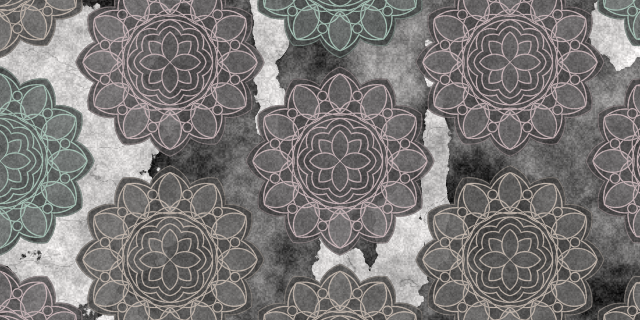
Give the GLSL for this pattern, as a Shadertoy shader.

```glsl
// Staggered lace mandalas in pink, mint and sand over peeling grey plaster.
// Each medallion is folded into 12 or 8 sectors and inked with distance fields;
// the wall is value noise with flaking plaster patches.

const float PI = 3.14159265;
const vec2  PERIOD = vec2(1.0625, 0.617);   // spacing within one sublattice
const vec2  ORIGIN = vec2(0.0, 0.497);
const float RADIUS = 0.296;                 // medallion size, canvas heights
const float LINE = 0.0068;                  // half line width, medallion radii
const float BODY = 0.315, LEAF = 0.405, BAND = 0.29;
const float WALL_GRAIN = 0.24, BODY_GRAIN = 0.13;
const vec3  PINK = vec3(0.80, 0.72, 0.73);
const vec3  MINT = vec3(0.67, 0.78, 0.73);
const vec3  SAND = vec3(0.77, 0.72, 0.68);

// Plaster remnants: centre, half extents
const vec4 PATCHES[6] = vec4[6](
    vec4(0.19, 0.62, 0.32, 0.75), vec4(0.83, 0.88, 0.06, 0.34),
    vec4(1.06, 0.14, 0.09, 0.24), vec4(1.36, 0.48, 0.05, 0.28),
    vec4(1.24, 0.20, 0.08, 0.24), vec4(1.92, 0.92, 0.10, 0.12));

float hash(vec2 p) {
    vec3 q = fract(p.xyx * 0.1031);
    q += dot(q, q.yzx + 33.33);
    return fract((q.x + q.y) * q.z);
}

float noise(vec2 p) {
    vec2 i = floor(p), f = fract(p);
    f = f * f * (3.0 - 2.0 * f);
    return mix(mix(hash(i), hash(i + vec2(1, 0)), f.x),
               mix(hash(i + vec2(0, 1)), hash(i + vec2(1, 1)), f.x), f.y);
}

float fbm(vec2 p) {
    float sum = 0.0, amp = 0.5;
    for (int i = 0; i < 5; i++) {
        sum += amp * noise(p);
        p = mat2(1.6, 1.2, -1.2, 1.6) * p + 17.3;
        amp *= 0.5;
    }
    return sum / 0.97;
}

// Fold into one mirrored sector whose axis lies along +x
vec2 fold(vec2 p, float count, float turn) {
    float sector = 2.0 * PI / count;
    float a = mod(atan(p.y, p.x) - turn + 0.5 * sector, sector) - 0.5 * sector;
    return length(p) * vec2(cos(a), abs(sin(a)));
}

// Pointed petal on the x axis from base to tip
float petal(vec2 p, float base, float tip, float halfWidth) {
    float h = 0.5 * (tip - base);
    float r = (h * h + halfWidth * halfWidth) / (2.0 * halfWidth);
    return length(vec2(p.x - base - h, abs(p.y) + r - halfWidth)) - r;
}

float fill(float d, float aa) { return 1.0 - smoothstep(-aa, aa, d); }

float wall(vec2 p, float grain) {
    float edge = fbm(p * 9.0 + 31.0) - 0.5;
    float mottle = fbm(p * 32.0 + 12.0) - 0.5;
    float tone = mix(0.17, 0.47, smoothstep(0.25, 0.75, fbm(p * vec2(5.0, 3.5) + 4.0)));
    float faded = smoothstep(1.0, 1.2, p.x + 0.5 * edge) * smoothstep(0.55, 0.75, p.y + 0.6 * edge);
    tone += 0.16 * faded + 0.30 * mottle;
    float cover = -1.0;
    for (int i = 0; i < 6; i++)
        cover = max(cover, 1.0 - length((p - PATCHES[i].xy) / PATCHES[i].zw));
    cover += 1.3 * edge + 0.5 * mottle;
    float plaster = 0.64 + 0.36 * fbm(p * 7.0 + 60.0) + 0.25 * mottle;
    float crack = abs(fbm(p * vec2(4.0, 8.0) + 80.0) - 0.5);
    plaster -= 0.13 * (1.0 - smoothstep(0.0, 0.012, crack));
    tone -= 0.05 * smoothstep(-0.12, 0.0, cover);       // shade below the flake rim
    tone = mix(tone, plaster, smoothstep(0.0, 0.07, cover));
    return tone + WALL_GRAIN * (grain - 0.5);
}

void mainImage(out vec4 fragColor, in vec2 fragCoord) {
    vec2 p = fragCoord / iResolution.y;
    float aa = 0.65 / (iResolution.y * RADIUS);
    float grain = 0.65 * noise(p * 230.0) + 0.35 * noise(p * 110.0 + 9.0);
    float ground = wall(p, grain);
    vec3 col = ground * vec3(1.0, 0.99, 0.985);

    // Nearest medallion of the two interleaved lattices
    vec2 q = (p - ORIGIN) / PERIOD;
    vec2 even = floor(q + 0.5), odd = floor(q) + 0.5;
    vec2 toEven = (q - even) * PERIOD, toOdd = (q - odd) * PERIOD;
    bool useEven = dot(toEven, toEven) < dot(toOdd, toOdd);
    vec2 cell = useEven ? even : odd;
    vec2 m = (useEven ? toEven : toOdd) / RADIUS;
    float kind = mod(floor(cell.y) + (cell.x < 0.25 ? 1.0 : 0.0), 3.0);
    vec3 ink = kind < 0.5 ? PINK : kind < 1.5 ? MINT : SAND;

    float r = length(m);
    vec2 s = fold(m, 12.0, 0.0), gap = fold(m, 12.0, PI / 12.0);
    vec2 axis = fold(m, 4.0, 0.0), diag = fold(m, 4.0, PI / 4.0), eight = fold(m, 8.0, 0.0);

    // Outer lace
    float rim = min(petal(s, 0.30, 1.0, 0.25), r - 0.7);
    float lace = min(petal(s, 0.28, 0.92, 0.235), r - 0.65);
    float leaf = petal(s, 0.50, 0.92, 0.12);
    float bead = length(gap - vec2(0.71, 0.0)) - 0.05;
    float arch = max(petal(gap, 0.30, 0.66, 0.14), 0.5 - r);
    float lines = min(min(abs(lace), abs(leaf)), min(abs(bead), abs(arch)));

    // Ring and interlaced rosette
    float wave = 0.035 * cos(6.0 * atan(m.y, m.x));
    lines = min(lines, min(abs(r - 0.45), min(abs(r - 0.52 - wave), abs(r - 0.52 + wave))));

    // Central flower with two pointed contours
    float broad = petal(axis, 0.0, 0.32, 0.085);
    float slim = max(petal(diag, 0.02, 0.31, 0.075), -broad);
    float inner = min(petal(eight, 0.05, 0.38, 0.135), r - 0.2);
    float outer = min(petal(eight, 0.08, 0.45, 0.16), r - 0.25);
    lines = min(lines, min(min(abs(broad), abs(slim)), min(abs(inner), abs(outer))));

    // Shaded body, lighter leaves, dark tinted border
    float shade = mix(BODY, LEAF, max(fill(leaf, aa), 0.5 * fill(min(broad, slim), aa)));
    shade = mix(BAND, shade, fill(lace, aa));
    shade += 0.12 * (ground - 0.42) + 0.12 * (fbm(p * 14.0) - 0.5) + BODY_GRAIN * (grain - 0.5);
    vec3 body = shade * mix(vec3(1.0), ink / 0.73, 0.2);

    // Worn ink
    float wear = 0.72 + 0.35 * grain;
    body = mix(body, ink, min(1.0, wear) * fill(lines - LINE, aa));
    body = mix(body, ink, 0.45 * wear * fill(abs(rim + LINE) - LINE, aa));
    col = mix(col, body, fill(rim, aa));

    fragColor = vec4(clamp(col, 0.0, 1.0), 1.0);
}
```
